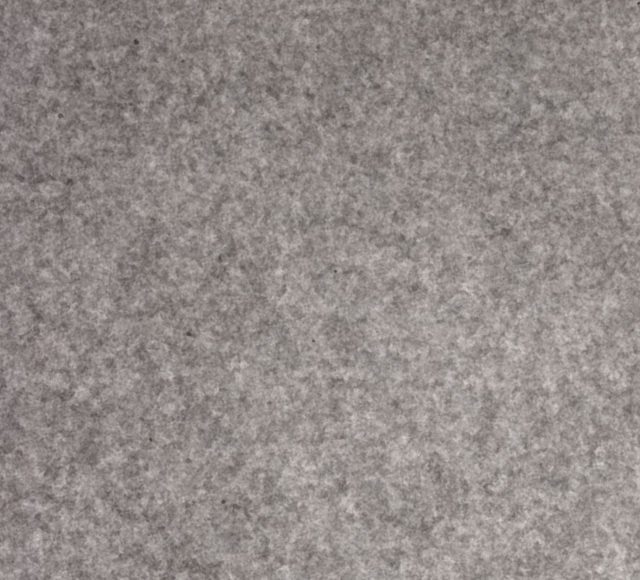
Reproduce this texture procedurally as a Shadertoy shader.

```glsl
// Weathered grey stone slab: ragged mineral grain, pale flakes, sparse dark pits.

float hash(vec2 cell) {
    uvec2 q = uvec2(ivec2(cell)) * uvec2(1597u, 3812u) + uvec2(7919u, 104u);
    uint h = q.x * 73856u ^ q.y * 19349u;
    h = (h ^ (h >> 15)) * 2246822u + 3266u;
    h ^= h >> 13;
    h *= 668265u;
    h ^= h >> 16;
    return float(h & 65535u) / 65535.0;
}

// Value noise centred on zero, range -0.5 to 0.5
float noise(vec2 p) {
    vec2 cell = floor(p);
    vec2 f = fract(p);
    f = f * f * (3.0 - 2.0 * f);
    float low = mix(hash(cell), hash(cell + vec2(1, 0)), f.x);
    float high = mix(hash(cell + vec2(0, 1)), hash(cell + vec2(1, 1)), f.x);
    return mix(low, high, f.y) - 0.5;
}

// Turned layers hide the noise lattice
float layer(vec2 p, float angle, float scale) {
    float c = cos(angle), s = sin(angle);
    return noise(mat2(c, s, -s, c) * p * scale + scale * 3.7 + 40.0);
}

// Small irregular pits, at most one in each cell
float pits(vec2 p, float scale, float density) {
    vec2 g = p * scale;
    float cover = 0.0;
    for (int y = -1; y <= 1; y++)
    for (int x = -1; x <= 1; x++) {
        vec2 cell = floor(g) + vec2(x, y);
        vec2 centre = cell + vec2(hash(cell + 31.0), hash(cell + 67.0));
        float radius = mix(0.04, 0.1, hash(cell + 113.0));
        float edge = length((g - centre) * vec2(0.9, 1.1)) + 0.07 * layer(p, 0.4, 190.0);
        float present = step(hash(cell + 211.0), density);
        cover = max(cover, present * (1.0 - smoothstep(radius * 0.4, radius * 1.3, edge)));
    }
    return cover;
}

void mainImage(out vec4 fragColor, in vec2 fragCoord) {
    vec2 uv = fragCoord / iResolution.xy;
    vec2 p = fragCoord / iResolution.y;

    // Soft light: dim at the upper left, brightest right of centre
    vec2 toGlow = uv - vec2(0.70, 0.33);
    float tone = 0.476 + 0.045 * uv.x + 0.05 * (1.0 - uv.y);
    tone += 0.058 * exp(-5.0 * dot(toGlow, toGlow));

    // Two warps: a loose one for shapes, a tight one for ragged outlines
    vec2 loose = vec2(layer(p, 0.3, 70.0), layer(p, 1.4, 70.0));
    vec2 tight = vec2(layer(p, 0.9, 190.0), layer(p, 2.2, 190.0));
    vec2 w = p + 0.005 * loose + 0.007 * tight;

    // Faint stains under grain that fines out toward the top
    float stains = 0.03 * layer(p, 0.5, 6.0) + 0.035 * layer(p, 1.1, 15.0);
    float mottle = 0.065 * layer(w, 0.2, 36.0) + 0.12 * layer(w, 0.8, 72.0);
    float grit = 0.12 * layer(w, 1.9, 120.0) + 0.13 * layer(p, 0.6, 210.0);
    grit += 0.09 * layer(p, 1.2, 330.0);
    tone += stains + mix(1.2, 0.75, uv.y) * mottle + mix(1.05, 0.95, uv.y) * grit;

    // Slanted relief, stronger toward the top
    vec2 lit = vec2(0.0025, 0.0035);
    float relief = layer(p + lit, 0.7, 80.0) - layer(p - lit, 0.7, 80.0);
    tone += 0.05 * smoothstep(0.2, 0.9, uv.y) * relief;

    // Ragged pale flakes gather in patches
    float patches = smoothstep(-0.2, 0.3, layer(p, 0.9, 11.0));
    float flakes = smoothstep(0.2, 0.3, layer(w, 2.3, 100.0));
    tone += 0.05 * flakes * patches * mix(1.2, 0.7, uv.y);

    // Ragged dark grains and rare pits
    float worn = smoothstep(0.18, 0.3, layer(w, 1.6, 80.0));
    tone -= 0.05 * worn * smoothstep(-0.25, 0.25, layer(p, 2.0, 13.0));
    tone -= 0.19 * pits(p, 17.0, 0.035);

    // Warm grey with a faint mauve cast on the left
    float drift = 0.005 * layer(p, 1.3, 24.0);
    float mauve = 0.008 * (1.0 - smoothstep(0.0, 0.4, uv.x));
    vec3 stone = tone + vec3(0.026 + drift, 0.0, -0.012 - drift);
    stone += vec3(0.5, 0.0, 1.0) * mauve;
    fragColor = vec4(clamp(stone, 0.0, 1.0), 1.0);
}
```
